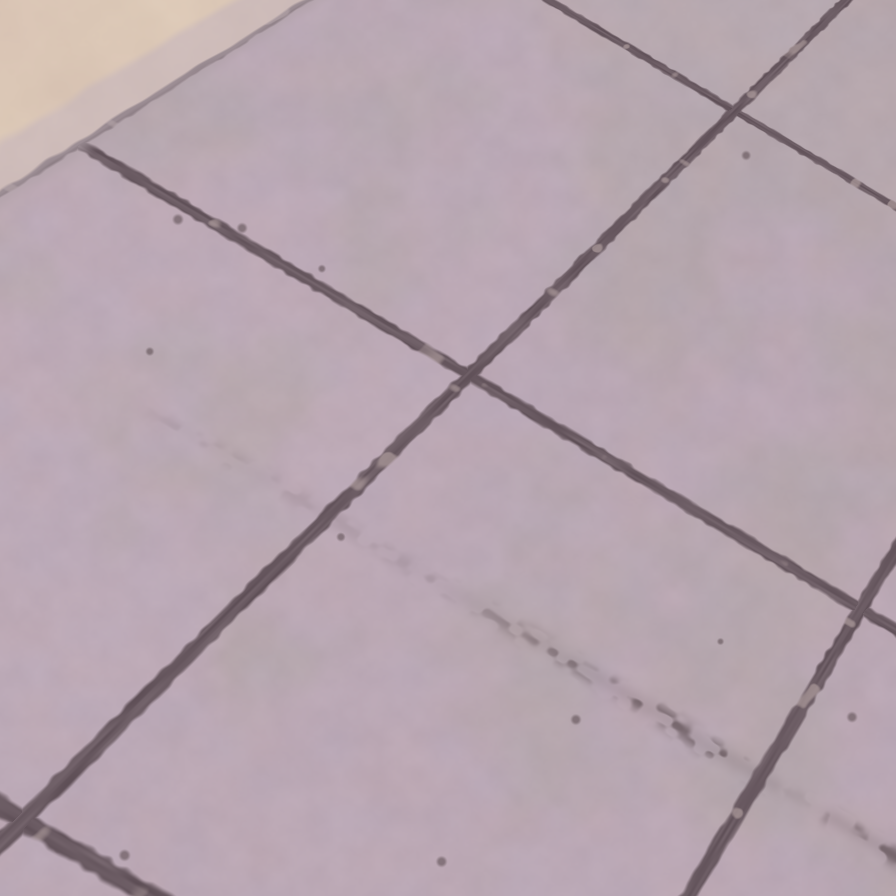
Reproduce this texture procedurally as a WebGL 1 fragment shader.

```glsl
precision highp float;

uniform vec2 u_resolution;

#define CORNER vec2(0.8203, 0.8763)
#define ACROSS vec2(0.3491, -0.2078)
#define DOWN vec2(-0.4026, -0.4129)
#define TILT 0.202
#define COLUMN_HALF 0.0145
#define ROW_HALF 0.0120
#define WALL_U -1.0
#define SKIRTING 0.10
#define TRAIL_V 1.385
#define MAUVE vec3(0.735, 0.662, 0.712)
#define GREY vec3(0.712, 0.655, 0.680)
#define GROUT vec3(0.365, 0.305, 0.335)

float hash(vec2 p) {
  return fract(sin(dot(p, vec2(127.1, 311.7))) * 43758.5453);
}

float noise(vec2 p) {
  vec2 cell = floor(p), f = fract(p);
  f = f * f * (3.0 - 2.0 * f);
  float low = mix(hash(cell), hash(cell + vec2(1.0, 0.0)), f.x);
  float high = mix(hash(cell + vec2(0.0, 1.0)), hash(cell + 1.0), f.x);
  return mix(low, high, f.y);
}

float fbm(vec2 p) {
  float sum = 0.0, weight = 0.5;
  for (int i = 0; i < 4; i++) {
    sum += weight * noise(p);
    p = p * 2.03 + 17.3;
    weight *= 0.5;
  }
  return sum / 0.9375;
}

float cross2(vec2 a, vec2 b) {
  return a.x * b.y - a.y * b.x;
}

// Canvas point to tile units on the tilted floor
vec2 floorGrid(vec2 p) {
  vec2 depth = DOWN + TILT * p;
  vec2 offset = p - CORNER;
  return vec2(cross2(offset, depth), cross2(ACROSS, offset)) / cross2(ACROSS, depth);
}

vec3 tileColor(vec2 p, vec2 grid) {
  float greyness = fbm(p * 7.0) + 0.35 * (p.x + p.y - 1.0);
  vec3 color = mix(MAUVE, GREY, smoothstep(0.35, 0.75, greyness));
  color += 0.012 * (hash(floor(grid) + 3.0) - 0.5);
  color += 0.030 * (fbm(p * 45.0) - 0.5);
  return color + vec3(0.012, 0.0, -0.012) * (noise(p * 24.0 + 9.0) - 0.5);
}

// Broken smudges along one row direction
float trail(vec2 grid) {
  float across = (grid.y - TRAIL_V + 0.012 * (noise(grid * 9.0) - 0.5)) / 0.016;
  float strength = mix(0.16, 0.85, smoothstep(0.1, 0.8, grid.x));
  strength *= smoothstep(-0.45, -0.35, grid.x);
  float gap = smoothstep(1.03, 1.06, grid.x) * (1.0 - smoothstep(1.13, 1.17, grid.x));
  float blots = smoothstep(0.42, 0.80, noise(grid * vec2(46.0, 70.0)));
  return exp(-across * across) * strength * (1.0 - 0.8 * gap) * (0.18 + 0.75 * blots);
}

// Sparse dark dots, at most one per cell
float specks(vec2 p) {
  vec2 q = p * 9.0, cell = floor(q);
  vec2 center = 0.2 + 0.6 * vec2(hash(cell + 5.1), hash(cell + 8.7));
  float radius = 0.02 + 0.03 * hash(cell + 2.3);
  float dot01 = 1.0 - smoothstep(radius * 0.5, radius + 0.02, length(fract(q) - center));
  return dot01 * step(0.88, hash(cell + 1.9)) * 0.65;
}

void main() {
  vec2 p = gl_FragCoord.xy / u_resolution;
  vec2 grid = floorGrid(p);
  float soft = max(0.004, 2.0 / min(u_resolution.x, u_resolution.y));

  // Tiles and dirt
  vec3 color = tileColor(p, grid);
  color = mix(color, vec3(0.40, 0.34, 0.36), max(trail(grid), specks(p)));

  // Joints with ragged edges, streaks and pale chips
  vec2 toJoint = abs(fract(grid + 0.5) - 0.5);
  toJoint += 0.006 * (noise(grid * 60.0) - 0.5);
  vec2 halfWidth = vec2(COLUMN_HALF, ROW_HALF);
  vec2 joint = 1.0 - smoothstep(halfWidth - soft, halfWidth + soft, toJoint);
  float columnStreak = noise(grid * vec2(190.0, 14.0));
  float rowStreak = noise(grid * vec2(14.0, 190.0));
  float streak = mix(rowStreak, columnStreak, step(joint.y, joint.x));
  vec3 grout = GROUT + 0.10 * streak * vec3(1.0, 0.98, 0.98);
  float chip = smoothstep(0.80, 0.92, noise(grid * 26.0 + 4.0));
  grout = mix(grout, vec3(0.70, 0.63, 0.63), 0.65 * chip);
  color = mix(color, grout, max(joint.x, joint.y));

  // Pale skirting and warm wall beyond the last column
  float u = grid.x + 0.010 * (noise(p * 40.0) - 0.5);
  float nearWall = 1.0 - smoothstep(WALL_U, WALL_U + 0.05, u);
  float wallGrain = 0.025 * (fbm(p * 30.0) - 0.5);
  vec3 skirting = vec3(0.805, 0.735, 0.725) + wallGrain;
  vec3 wall = mix(vec3(0.83, 0.74, 0.69), vec3(0.88, 0.81, 0.73), fbm(p * 6.0)) + wallGrain;
  float skirtingTop = WALL_U - SKIRTING;
  vec3 upright = mix(wall, skirting, smoothstep(skirtingTop - 0.015, skirtingTop + 0.015, u));
  float onFloor = smoothstep(WALL_U - soft, WALL_U + soft, u);
  color = mix(upright, mix(color, GREY * 0.97, 0.7 * nearWall), onFloor);

  gl_FragColor = vec4(color, 1.0);
}
```
